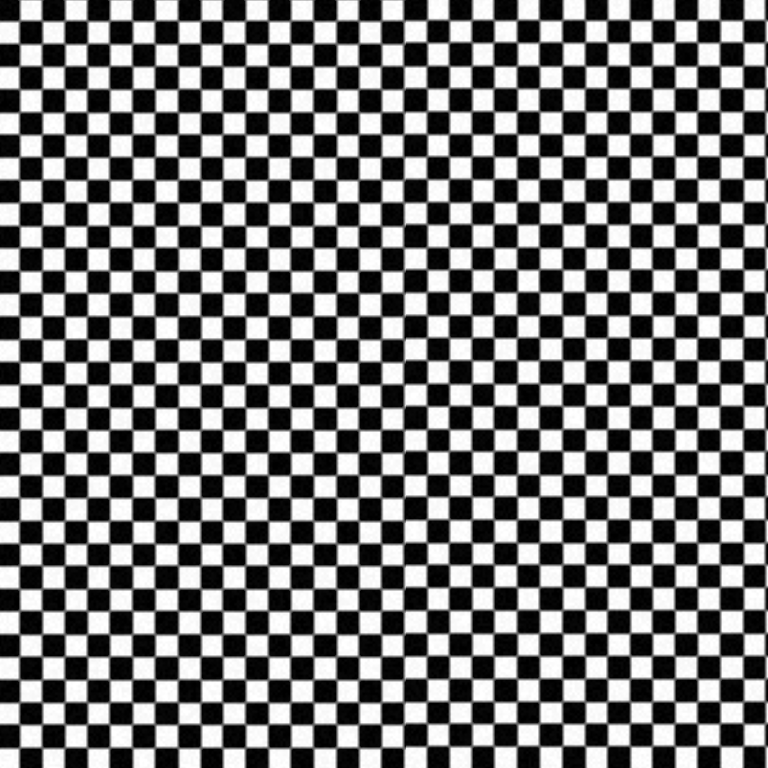
A Shadertoy shader for this pattern:

```glsl
float hash(vec2 p) {
    vec3 q = fract(vec3(p.xyx) * 0.1031);
    q += dot(q, q.yzx + 33.33);
    return fract((q.x + q.y) * q.z);
}

float valueNoise(vec2 p) {
    vec2 cell = floor(p), f = fract(p);
    f = f * f * (3.0 - 2.0 * f);
    return mix(mix(hash(cell), hash(cell + vec2(1, 0)), f.x),
               mix(hash(cell + vec2(0, 1)), hash(cell + vec2(1, 1)), f.x), f.y);
}

// Alternates between +1 and -1, with soft, slightly uneven boundaries
float softStripe(float t, float seed, float softness) {
    float boundary = floor(t + 0.5);
    float jitter = 0.05 * (hash(vec2(boundary + 3.0, seed)) - 0.5);
    float side = clamp((t - boundary - jitter) / softness, -1.0, 1.0);
    return side * (1.0 - 2.0 * mod(boundary, 2.0));
}

void mainImage(out vec4 fragColor, in vec2 fragCoord) {
    vec2 uv = fragCoord / iResolution.xy;

    // Columns count from the left, rows from the top
    vec2 grid = vec2(uv.x * 33.98 + 0.115, (1.0 - uv.y) * 33.83 + 0.053);

    // The right part sits slightly higher
    float rightPart = step(0.528, uv.x);
    grid.y += 0.045 * rightPart;

    // Product of the two stripe sets, weighted towards black
    float softness = max(0.1, 26.0 / min(iResolution.x, iResolution.y));
    float checker = -softStripe(grid.x, 11.0, softness)
                  * softStripe(grid.y, 23.0 + rightPart, softness);
    float shade = clamp(0.39 + 0.64 * checker, 0.0, 1.0);

    // Faint speckle inside the squares
    float speckle = valueNoise(uv * 300.0) - 0.5;
    shade = mix(0.015, 0.985, shade) + 0.045 * speckle;

    fragColor = vec4(vec3(clamp(shade, 0.0, 1.0)), 1.0);
}
```
